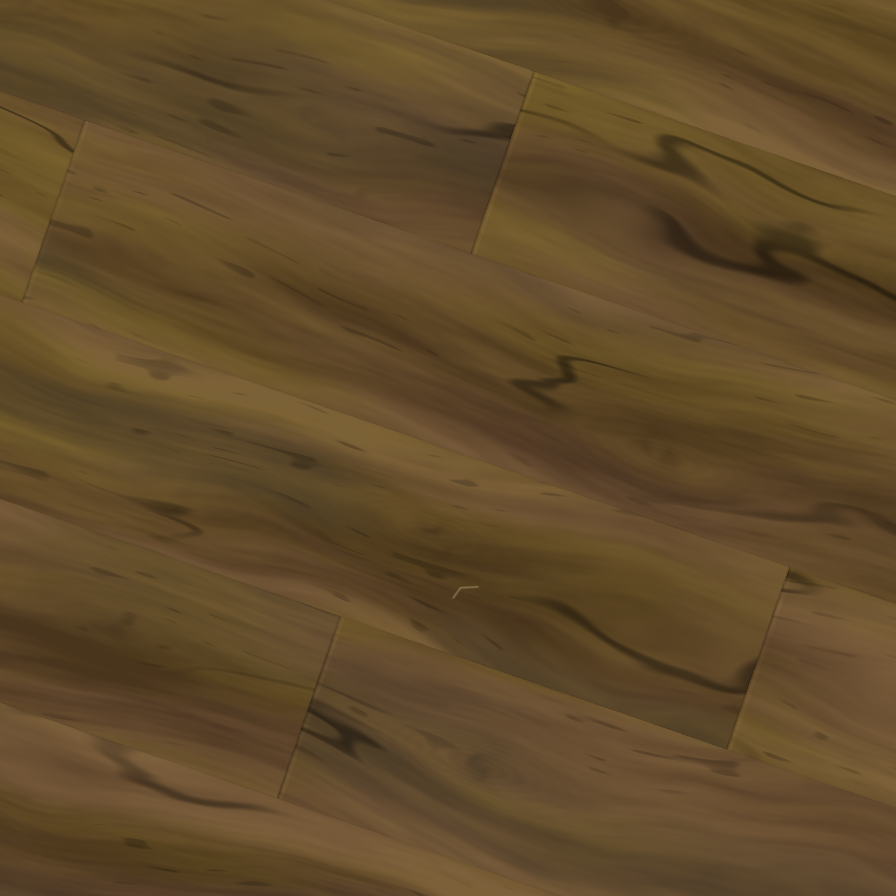
Give the GLSL for this texture, as a Shadertoy shader.

```glsl
float hash(vec2 p) {
    return fract(sin(dot(p, vec2(127.1, 311.7))) * 43758.55);
}

float noise(vec2 p) {
    vec2 i = floor(p), f = fract(p);
    f = f * f * (3.0 - 2.0 * f);
    return mix(mix(hash(i), hash(i + vec2(1, 0)), f.x),
               mix(hash(i + vec2(0, 1)), hash(i + vec2(1, 1)), f.x), f.y);
}

float fbm(vec2 p) {
    float sum = 0.0, amp = 0.53;
    for (int i = 0; i < 4; i++) {
        sum += amp * noise(p);
        p = p * 2.03 + vec2(13.7, 5.1);
        amp *= 0.5;
    }
    return sum;
}

float segment(vec2 p, vec2 a, vec2 b) {
    vec2 d = b - a;
    return length(p - a - d * clamp(dot(p - a, d) / dot(d, d), 0.0, 1.0));
}

void mainImage(out vec4 fragColor, in vec2 fragCoord) {
    vec2 p = fragCoord / iResolution.xy;
    p.y = 1.0 - p.y;
    float pixel = 1.0 / iResolution.y;

    // Tilted, staggered planks
    vec2 board = vec2(dot(p, vec2(0.945, 0.326)), dot(p, vec2(-0.326, 0.945)));
    float rowPos = (board.y - 0.096) / 0.215;
    float row = floor(rowPos), across = fract(rowPos);
    float along = board.x - 0.133 + 0.456 * row;
    float plank = floor(along / 1.362);
    along -= plank * 1.362;
    vec2 id = vec2(row, plank);
    float seed = hash(id + 3.7);

    // Wavy grain coordinates
    vec2 grain = vec2(along, board.y) + 20.0 * vec2(seed, hash(id + 9.2));
    grain.y += 0.07 * (noise(grain * vec2(3.0, 5.0)) - 0.5)
             + 0.018 * (noise(grain * vec2(9.0, 16.0)) - 0.5);

    // Knots bend the grain and carry faint rings
    float knots = 0.0, rings = 0.0;
    for (int i = 0; i < 3; i++) {
        vec2 key = id * 5.3 + float(i) * 1.9;
        vec2 center = vec2(0.2 + 0.42 * float(i) + 0.25 * (hash(key) - 0.5),
                           0.35 + 0.35 * hash(key + 4.1));
        vec2 d = vec2(along - center.x, (across - center.y) * 0.215);
        float bulge = exp(-dot(d * vec2(9, 24), d * vec2(9, 24)));
        float strength = hash(key + 8.6);
        grain.y -= 0.65 * d.y * bulge;
        vec2 core = d * vec2(48, 90) + 1.4 * (noise(p * 60.0) - 0.5);
        knots += strength * exp(-dot(core, core));
        float phase = length(d * vec2(1.0, 3.5)) * 300.0 + 7.0 * noise(grain * vec2(18, 60));
        rings += strength * bulge * sin(phase);
    }

    // Broad streaks, fine fibres and a darker heart in each plank
    float heart = (across - 0.56) / 0.27;
    float tone = 0.63 + 1.25 * (fbm(grain * vec2(1.7, 17.0)) - 0.5)
               + 0.55 * (fbm(grain * vec2(5.0, 55.0)) - 0.5)
               + 0.11 * (noise(grain * vec2(25.0, 220.0)) - 0.5)
               + 0.05 * (fbm(p * 45.0) - 0.5)
               - (0.2 + 0.2 * seed) * exp(-heart * heart)
               + 0.045 * rings - 0.45 * knots;
    tone = clamp(tone, 0.0, 1.0);

    vec3 dark = vec3(0.285, 0.205, 0.115);
    vec3 mid = vec3(0.40, 0.305, 0.17);
    vec3 light = vec3(0.48, 0.38, 0.21);
    vec3 color = mix(mix(dark, mid, min(tone * 2.0, 1.0)), light, max(tone * 2.0 - 1.0, 0.0));

    // Olive and greyish tints, warmer toward the top
    float olive = fbm(grain * vec2(2.2, 13.0) + 41.0) + 0.25 * (0.5 - p.y);
    color *= mix(vec3(1.02, 0.99, 1.13), vec3(0.99, 1.01, 0.84), smoothstep(0.25, 0.75, olive));
    float grey = smoothstep(0.58, 0.8, noise(grain * vec2(2.0, 9.0) + 77.0)) * (1.0 - tone);
    color = mix(color, vec3(0.29, 0.25, 0.18), 0.55 * grey);

    // Broken dark cracks following the grain
    float ridge = abs(fbm(grain * vec2(1.6, 9.0) + 7.0) - 0.5);
    float broken = smoothstep(0.5, 0.75, noise(grain * vec2(5.0, 12.0) + 31.0));
    color *= 1.0 - 0.38 * broken * (1.0 - smoothstep(0.003, 0.024, ridge));
    float fleck = smoothstep(0.8, 0.95, noise(grain * vec2(22.0, 150.0) + 53.0));
    color *= 1.0 - 0.2 * fleck * smoothstep(0.45, 0.7, noise(grain * vec2(4.0, 14.0)));

    // Thin end joints with a pale bevel, and faint long seams
    float joint = min(along, 1.362 - along);
    float wear = 0.4 + 0.6 * noise(board * 30.0);
    color *= 1.0 - 0.24 * wear * (1.0 - smoothstep(0.0, 0.001 + pixel, joint));
    color *= 1.0 + 0.1 * wear * (1.0 - smoothstep(0.0, 0.002 + pixel, abs(along - 0.004)));
    float seam = min(across, 1.0 - across) * 0.215;
    color *= 1.0 - 0.07 * wear * (1.0 - smoothstep(0.0, 0.001 + pixel, seam));

    // Small pale scratch
    float scratch = min(segment(p, vec2(0.506, 0.667), vec2(0.514, 0.656)),
                        segment(p, vec2(0.514, 0.656), vec2(0.533, 0.655)));
    float mark = 1.0 - smoothstep(0.0, 0.001 + pixel, scratch);
    color = mix(color, vec3(0.61, 0.51, 0.36), 0.65 * mark);

    fragColor = vec4(color, 1.0);
}
```
